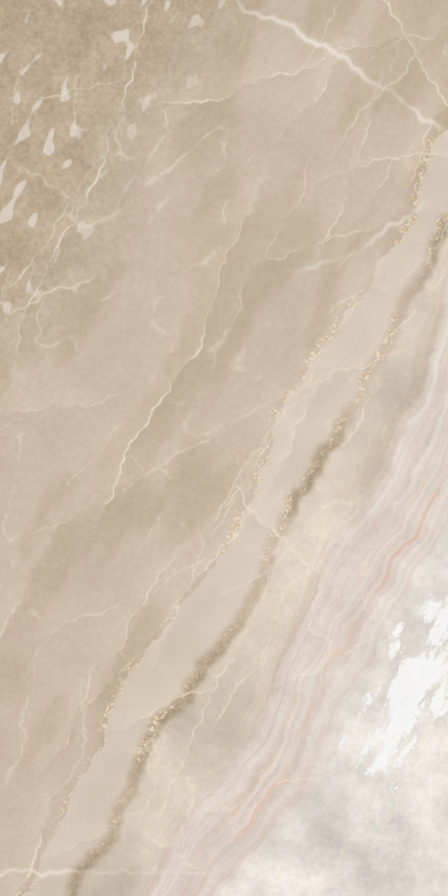
Reproduce this texture procedurally as a WebGL 1 fragment shader.

```glsl
precision highp float;
// Polished beige onyx marble: diagonal strata, fine cream veins and a pale banded corner.
uniform vec2 u_resolution;

const vec3 TAN = vec3(0.728, 0.658, 0.562);
const vec3 BEIGE = vec3(0.782, 0.720, 0.650);
const vec3 CREAM = vec3(0.830, 0.780, 0.715);
const vec3 ROSE = vec3(0.862, 0.812, 0.770);
const vec3 MIST = vec3(0.890, 0.868, 0.835);
const vec3 WHITE = vec3(0.965, 0.965, 0.960);
const vec3 GOLD = vec3(0.790, 0.675, 0.520);
const vec3 CORAL = vec3(0.890, 0.700, 0.590);
const vec3 VEIN = vec3(0.895, 0.850, 0.775);
const vec2 GRAIN_DIR = vec2(0.50, 0.866);
const float VEIN_WIDTH = 0.0027;
const int LONG_VEINS = 26;
const int CROSS_VEINS = 16;

float hash(vec2 p) {
  vec3 q = fract(p.xyx * vec3(0.1031, 0.1030, 0.0973));
  q += dot(q, q.yzx + 33.33);
  return fract((q.x + q.y) * q.z);
}
float corner(vec2 cell, vec2 offset) {
  float a = 6.2832 * hash(cell);
  return dot(vec2(cos(a), sin(a)), offset);
}
// Gradient noise, roughly -0.7 to 0.7
float noise(vec2 p) {
  vec2 i = floor(p), f = fract(p), e = vec2(1.0, 0.0);
  vec2 u = f * f * f * (f * (f * 6.0 - 15.0) + 10.0);
  return mix(mix(corner(i, f), corner(i + e, f - e), u.x),
             mix(corner(i + e.yx, f - e.yx), corner(i + 1.0, f - 1.0), u.x), u.y);
}
float fbm(vec2 p) {
  float sum = 0.0, amp = 0.6;
  for (int i = 0; i < 4; i++) {
    sum += amp * noise(p);
    p = mat2(1.6, 1.2, -1.2, 1.6) * p + 7.3;
    amp *= 0.5;
  }
  return sum;
}
float ridge(float x, float width) { return exp(-x * x / (width * width)); }
float bend(float x, float seed) {
  return 0.050 * noise(vec2(x * 3.0, seed)) + 0.022 * noise(vec2(x * 11.0, seed + 7.3))
       + 0.011 * noise(vec2(x * 38.0, seed + 3.1));
}
// x: broken thin line from a to b, y: soft glow on one side of it
vec2 vein(vec2 p, vec2 a, vec2 b, float width, float seed) {
  float len = length(b - a);
  vec2 axis = (b - a) / len;
  float along = dot(p - a, axis);
  float d = dot(p - a, vec2(-axis.y, axis.x)) + bend(along, seed);
  float ends = smoothstep(0.0, 0.12, along) * smoothstep(0.0, 0.12, len - along);
  float solid = mix(0.3, 1.0, smoothstep(-0.25, 0.3, noise(vec2(along * 9.0, seed + 5.7))));
  float glow = smoothstep(0.0, 0.005, d) * exp(-max(d, 0.0) * 18.0);
  return ends * vec2(ridge(d, max(width * (0.5 + solid * 0.6), 0.6 / u_resolution.x)) * solid, glow);
}

void main() {
  vec2 p = gl_FragCoord.xy / u_resolution.x;
  float across = dot(p, vec2(GRAIN_DIR.y, -GRAIN_DIR.x)), along = dot(p, GRAIN_DIR);
  vec2 strata = vec2(across, along);
  float cloud = fbm(p * 3.0 + 2.4), mottle = fbm(p * 13.0);
  float fine = noise(p * 60.0) + noise(p * 117.0);
  // Brown mottled corner blending into smooth beige
  float brown = 1.0 - smoothstep(-0.70, -0.42, across + 0.12 * cloud);
  float patches = smoothstep(-0.06, 0.16, fbm(strata * vec2(5.0, 1.7) + 3.6));
  vec3 color = mix(BEIGE + 0.006, TAN, max(brown, 0.65 * patches));
  color += 0.035 * cloud + mix(0.022, 0.085, brown) * mottle + mix(0.017, 0.042, brown) * fine;
  float fleck = smoothstep(0.30, 0.44, noise(strata * vec2(34.0, 17.0)) + 0.3 * mottle + 0.15 * cloud);
  color = mix(color, MIST, 0.65 * brown * fleck);

  // Pale ribbon, dark seam and crumbly golden borders
  float left = across - 0.02 + bend(along, 2.4), right = across - 0.125 + bend(along, 9.6);
  float ribbon = smoothstep(0.0, 0.006, left) * (1.0 - smoothstep(-0.02, 0.0, right));
  color = mix(color, mix(CREAM, ROSE, 0.35 + cloud) + 0.03 * mottle, 0.8 * ribbon);
  float pale = smoothstep(0.010, 0.026, right);
  color = mix(color, CREAM + 0.15 * cloud + 0.06 * mottle + 0.017 * fine, pale);
  float seam = ridge(right - 0.011, 0.012) * smoothstep(-0.4, 0.2, noise(vec2(along * 4.0, 3.7)));
  color = mix(color, TAN - 0.06 + 0.06 * fine, 0.85 * seam);
  float crumbs = smoothstep(-0.1, 0.35, fine + mottle) * smoothstep(-0.3, 0.25, noise(vec2(along * 5.0, 6.3)));
  float border = min(ridge(left, 0.011) + ridge(right, 0.010), 1.0);
  color = mix(color, mix(GOLD, VEIN, smoothstep(-0.3, 0.25, noise(p * 125.0))), 0.85 * border * crumbs);

  // Banded onyx with coral threads
  float depth = across + 0.07 * cloud + 0.016 * mottle + 0.08 * (along - 0.7) * (along - 0.7);
  color = mix(color, ROSE + 0.06 * mottle + 0.015 * fine, smoothstep(0.25, 0.32, depth));
  float misty = smoothstep(0.42, 0.50, depth);
  color = mix(color, MIST + 0.15 * cloud + 0.14 * mottle + 0.025 * fine, misty);
  float bands = smoothstep(0.22, 0.29, depth) * (1.0 - misty);
  float layers = noise(vec2(depth * 36.0, along * 1.2)) + 0.8 * noise(vec2(depth * 110.0, along * 3.0));
  color += bands * 0.075 * layers * vec3(0.7, 1.0, 1.1);
  float thread = ridge(depth - 0.40, 0.004) + 0.5 * ridge(depth - 0.365, 0.003);
  color = mix(color, CORAL, 0.6 * thread * smoothstep(-0.3, 0.3, noise(vec2(along * 9.0, 4.6))));

  // Frosted white patch
  float streaks = fbm(strata * vec2(30.0, 11.0));
  float frost = length((strata - vec2(0.57, 0.88)) / vec2(0.09, 0.24)) + 1.8 * streaks + 0.35 * fine;
  color = mix(color, WHITE, 0.9 * (1.0 - smoothstep(0.45, 0.9, frost)));

  // Scattered veins: long ones follow the strata, others cross them
  vec2 web = vec2(0.0);
  for (int i = 0; i < LONG_VEINS + CROSS_VEINS; i++) {
    float k = float(i), r = hash(vec2(k, 17.0));
    float angle = i < LONG_VEINS ? mix(0.85, 1.2, r) : mix(0.2, 0.65, r) * (r > 0.7 ? -1.6 : 1.0);
    vec2 mid = vec2(hash(vec2(k, 41.0)), 2.0 * fract(k * 0.618 + 0.2));
    vec2 reach = vec2(cos(angle), sin(angle)) * mix(0.15, 0.5, hash(vec2(k, 5.0)));
    vec2 v = vein(p, mid - reach, mid + reach, VEIN_WIDTH, k * 3.7 + 0.4);
    web = max(web, v * mix(0.45, 1.0, hash(vec2(k, 73.0))));
  }
  float hairs = ridge(noise(strata * vec2(9.0, 3.5) + 0.25 * mottle), 0.022) * smoothstep(-0.1, 0.3, cloud + mottle);
  color += 0.05 * web.y * (1.0 - 0.6 * pale) * (1.0 - 0.6 * brown);
  color = mix(color, VEIN + 0.04 * pale + 0.05 * fine, max(web.x * mix(0.9, 0.65, pale), 0.45 * hairs));

  // Bold white fractures
  float bold = vein(p, vec2(0.46, 2.06), vec2(1.12, 1.63), 0.007, 1.4).x;
  bold = max(bold, 0.7 * vein(p, vec2(0.62, 1.39), vec2(1.0, 1.57), 0.006, 5.2).x);
  bold = max(bold, 0.8 * vein(p, vec2(-0.12, 0.07), vec2(0.52, 0.08), 0.005, 8.6).x);
  color = mix(color, vec3(0.93, 0.91, 0.87), 0.85 * bold);
  gl_FragColor = vec4(clamp(color, 0.0, 1.0), 1.0);
}
```
